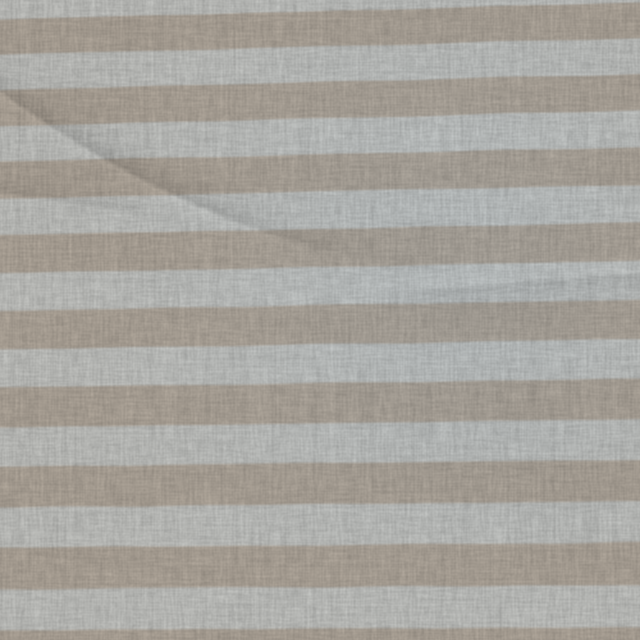
A WebGL 2 fragment shader for this texture:

```glsl
#version 300 es
precision highp float;
// Woven cotton with wide horizontal stripes, seen at a slight slant.
// Stripe rows invert a quadratic spacing, so they widen downward; gradient noise
// gives the threads, and curved one-sided falloffs shade the soft folds.

#define STRIPE_DUTY 0.505
#define EDGE_SOFTNESS 0.012
#define THREADS 250.0
#define WEAVE_DEPTH 0.075
#define SLUB_DEPTH 0.045
#define FOLD_DEPTH 0.13
#define CREASE_DEPTH 0.035
#define CLOUD_DEPTH 0.025

uniform vec2 u_resolution;
out vec4 fragColor;

const vec3 PALE = vec3(0.697, 0.700, 0.688);
const vec3 TAN = vec3(0.632, 0.597, 0.553);
const vec3 COOL = vec3(0.965, 1.0, 1.035);

vec2 gradientAt(vec2 cell) {
    uvec2 q = uvec2(ivec2(cell)) * uvec2(1597334673u, 3812015801u);
    uint h = (q.x ^ q.y) * 1597334673u;
    h = (h ^ (h >> 15u)) * 2246822519u;
    float angle = float(h >> 8u) / 16777216.0 * 6.28319;
    return vec2(cos(angle), sin(angle));
}

float gradientNoise(vec2 p) {
    vec2 i = floor(p), f = p - i;
    vec2 s = f * f * f * (f * (f * 6.0 - 15.0) + 10.0);
    vec2 e = vec2(1.0, 0.0);
    float a = dot(gradientAt(i), f);
    float b = dot(gradientAt(i + e.xy), f - e.xy);
    float c = dot(gradientAt(i + e.yx), f - e.yx);
    float d = dot(gradientAt(i + 1.0), f - 1.0);
    return mix(mix(a, b, s.x), mix(c, d, s.x), s.y);
}

// Row number down the cloth: solves y = start + gap * row + growth * row^2.
float stripeRow(vec2 p) {
    float start = mix(0.031, 0.004, p.x);
    float gap = mix(0.108, 0.110, p.x);
    float growth = mix(0.0014, 0.0015, p.x);
    float root = sqrt(gap * gap + 4.0 * growth * (p.y - start));
    return (root - gap) / (2.0 * growth);
}

// 1 inside the tan half of each row, 0 in the pale half.
float stripeMask(float row, float pixel) {
    float fromCentre = abs(fract(row - 0.5 * STRIPE_DUTY + 0.5) - 0.5);
    float soft = EDGE_SOFTNESS + pixel * 8.0;
    return 1.0 - smoothstep(-soft, soft, fromCentre - 0.5 * STRIPE_DUTY);
}

// Shadow on the negative side of a fold line, a thinner glow on the other.
float foldShade(float d, float width) {
    float side = smoothstep(-0.006, 0.006, d);
    float shadow = exp(-max(-d, 0.0) / width);
    float glow = 0.4 * exp(-max(d, 0.0) / (0.8 * width));
    return mix(-shadow, glow, side);
}

float folds(vec2 p) {
    float x = p.x;
    float mainLine = 0.143 + 0.72 * x - 0.46 * x * x;
    float lowerLine = 0.302 + 0.10 * x + 0.25 * x * x;
    float rightLine = 0.56 - 0.21 * x + 0.078 * x * x;
    float cornerLine = 0.855 + 0.2 * x;
    float shade = foldShade(p.y - mainLine, 0.022) * (1.0 - smoothstep(0.3, 0.64, x));
    shade += 0.6 * foldShade(p.y - lowerLine, 0.016) * (1.0 - smoothstep(0.08, 0.36, x));
    shade += 0.6 * foldShade(rightLine - p.y, 0.022) * smoothstep(0.56, 0.72, x);
    shade += 0.25 * foldShade(p.y - cornerLine, 0.012) * (1.0 - smoothstep(0.1, 0.32, x));
    return shade;
}

// Three faint pressed lines running down the cloth.
float pressedCreases(vec2 p) {
    float sum = 0.0;
    for (int i = 0; i < 3; i++) {
        float n = float(i);
        float centre = 0.03 + 0.27 * n + 0.065 * n * n + 0.003 * gradientNoise(vec2(n, p.y * 5.0));
        float d = (p.x - centre) / 0.0025;
        float fade = 0.5 + gradientNoise(vec2(n + 0.5, p.y * 4.0));
        sum += exp(-d * d) * fade;
    }
    return sum;
}

// Crossing threads, with longer irregular slubs both ways.
float weave(vec2 p, float pixel) {
    float warp = gradientNoise(p * vec2(THREADS, THREADS * 0.14));
    float weft = gradientNoise(p.yx * vec2(THREADS, THREADS * 0.14) + 71.3);
    float grain = gradientNoise(p * THREADS * 0.9 + 19.7);
    float slub = gradientNoise(p * vec2(110.0, 5.0) + 7.4)
               + 0.7 * gradientNoise(p * vec2(6.0, 130.0) + 33.6);
    float visible = 1.0 - smoothstep(0.5, 1.2, pixel * THREADS);
    return WEAVE_DEPTH * visible * (warp + 0.8 * weft + 0.6 * grain) + SLUB_DEPTH * slub;
}

void main() {
    vec2 p = gl_FragCoord.xy / u_resolution;
    p.y = 1.0 - p.y;
    float pixel = 1.0 / min(u_resolution.x, u_resolution.y);

    // Dyed stripes with a slightly wavering edge
    float row = stripeRow(p) + 0.02 * gradientNoise(p * vec2(7.0, 9.0));
    vec3 cloth = mix(PALE, TAN, stripeMask(row, pixel));

    // Cool daylight towards the middle right
    float cool = exp(-dot(p - vec2(0.72, 0.42), p - vec2(0.72, 0.42)) * 7.0);
    cloth *= mix(vec3(1.0), COOL, 0.6 * cool);

    // Threads, folds and uneven light
    float light = 1.0 + weave(p, pixel) + FOLD_DEPTH * folds(p);
    light += CLOUD_DEPTH * gradientNoise(p * 3.0 + 4.2) - CREASE_DEPTH * pressedCreases(p);
    fragColor = vec4(cloth * light, 1.0);
}
```
